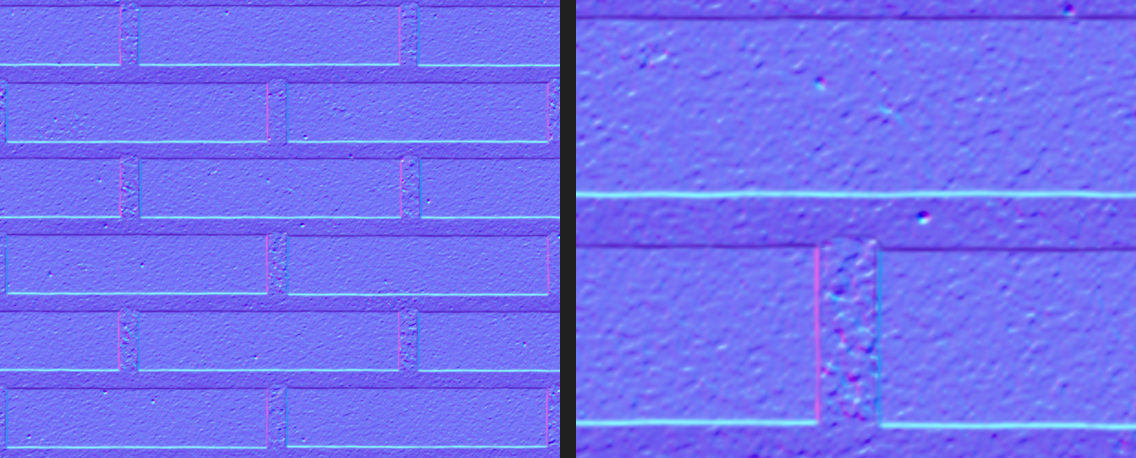
Left: the whole. Right: its middle third, enlarged.
Give the GLSL for this texture map, as a Shadertoy shader.

```glsl
// Tangent-space normal map of a running-bond brick wall with grainy faces and rough joints.

const vec2 PITCH = vec2(0.6115, 0.1667);      // brick spacing, canvas height = 1
const vec2 HALF_BRICK = vec2(0.2840, 0.0643);
const vec2 FIRST_CENTRE = vec2(0.5876, 0.078);
const float ROW_SHIFT = 0.285;

const vec3 FACE = vec3(0.458, 0.452, 0.962);
const vec3 MORTAR = vec3(0.438, 0.372, 0.938);
const vec3 EDGE_TOP = vec3(0.34, 0.15, 0.78);
const vec3 EDGE_BOTTOM = vec3(0.54, 0.95, 1.00);
const vec3 EDGE_LEFT = vec3(0.18, 0.56, 0.95);
const vec3 EDGE_RIGHT = vec3(0.84, 0.40, 0.93);

float hash(vec2 p) {
    vec3 q = fract(p.xyx * 0.1031);
    q += dot(q, q.yzx + 33.33);
    return fract((q.x + q.y) * q.z);
}

float noise(vec2 p) {
    vec2 i = floor(p), f = fract(p);
    f = f * f * (3.0 - 2.0 * f);
    return mix(mix(hash(i), hash(i + vec2(1, 0)), f.x),
               mix(hash(i + vec2(0, 1)), hash(i + vec2(1, 1)), f.x), f.y);
}

// Sparse round specks, at most one per grid cell
float specks(vec2 p, float cell, float chance, float radius) {
    vec2 id = floor(p / cell);
    vec2 centre = 0.2 + 0.6 * vec2(hash(id + 17.3), hash(id + 41.7));
    vec2 d = (fract(p / cell) - centre) * cell;
    return step(hash(id + 5.1), chance) * exp(-dot(d, d) / (radius * radius));
}

// Surface height: slanted fine grain, plus coarse lumps where rough
float relief(vec2 p, float rough) {
    vec2 slanted = vec2(p.x + 0.5 * p.y, p.y - 0.4 * p.x);
    float grain = 0.55 * noise(slanted * vec2(115.0, 180.0)) + 0.35 * noise(p * 250.0);
    float lumps = noise(slanted.yx * vec2(95.0, 125.0) + 60.0);
    return grain * (1.0 + 0.4 * rough) + 1.1 * rough * lumps
         + 1.3 * specks(p, 0.09, 0.16, 0.0036);
}

// Slope toward the right and toward the bottom; steep spots stand out from a calm ground
vec2 slope(vec2 p, float rough, float e) {
    vec2 s = vec2(relief(p - vec2(e, 0), rough) - relief(p + vec2(e, 0), rough),
                  relief(p + vec2(0, e), rough) - relief(p - vec2(0, e), rough));
    return s * min(0.5 + 2.0 * dot(s, s), 1.1);
}

float inside(float d, float aa) {
    return 1.0 - smoothstep(-aa, aa, d);
}

// Soft ridge: solid core that fades out on both flanks
float ridge(float d, float width, float aa) {
    float w = width + 0.35 * aa;
    return exp(-d * d / (w * w));
}

void mainImage(out vec4 fragColor, in vec2 fragCoord) {
    vec2 p = fragCoord / iResolution.y;
    float aa = 0.75 / iResolution.y;

    // Brick cell: y in the cell still points up
    vec2 wall = vec2(p.x, 1.0 - p.y) - FIRST_CENTRE;
    float row = floor(wall.y / PITCH.y + 0.5);
    wall.x += ROW_SHIFT * mod(row, 2.0);
    float column = floor(wall.x / PITCH.x + 0.5);
    vec2 id = vec2(column, row);
    vec2 cell = vec2(wall.x - column * PITCH.x, row * PITCH.y - wall.y);

    // Each brick is a little displaced, with slightly wavering edges
    vec2 jitter = (vec2(hash(id + 3.0), hash(id + 9.0)) - 0.5) * vec2(0.008, 0.003);
    vec2 waver = (vec2(noise(p.yx * 40.0), noise(p * 30.0 + 50.0)) - 0.5) * 0.0016;
    vec2 q = cell + jitter + waver;
    vec2 d = abs(q) - HALF_BRICK;
    float brick = inside(max(d.x, d.y), aa);

    // Upright joint with a rounded cap that overlaps the bed above
    vec2 capHalf = vec2(0.5 * PITCH.x - HALF_BRICK.x, HALF_BRICK.y + 0.0095);
    float radius = 0.012;
    vec2 toCap = vec2(0.5 * PITCH.x - abs(cell.x), cell.y) - capHalf + radius + waver;
    float capDist = length(max(toCap, 0.0)) + min(max(toCap.x, toCap.y), 0.0) - radius;
    float joint = (1.0 - brick) * inside(capDist, 0.003)
                * smoothstep(-HALF_BRICK.y - 0.012, -HALF_BRICK.y + 0.008, cell.y);

    // Roughness: joints vary, beds are mild, faces have rare scars
    vec2 jointId = vec2(floor(wall.x / PITCH.x), row);
    float scar = smoothstep(0.82, 0.97, noise(p * vec2(11.0, 24.0) + 7.0));
    float rough = 0.7 * scar + 0.12 * (1.0 - brick) + joint * mix(0.3, 1.1, hash(jointId + 23.0));
    vec2 s = slope(p, rough, 0.0015);

    // Base tilt of faces, beds and joints
    vec3 bed = MORTAR + vec3(0.015, 0.05, 0.015) * (noise(p * vec2(14.0, 40.0)) - 0.5);
    vec3 color = mix(bed, FACE, max(brick, 0.8 * joint));
    color += (noise(p * 6.0) - 0.5) * vec3(0.010, 0.018, 0.006);
    color += vec3(0.30 * s.x + 0.10 * s.y, 0.46 * s.y, 0.07 * s.y);

    // Rim of the joint cap
    float rim = ridge(capDist, 0.0018, aa) * step(HALF_BRICK.y, cell.y);
    color = mix(color, EDGE_TOP, 0.4 * rim);

    // Bevels on the four sides, worn unevenly
    float wear = smoothstep(0.05, 0.75, 0.6 * noise(p * 60.0 + 20.0) + 0.4 * noise(p * 170.0));
    float spanX = inside(d.x, 0.004), spanY = inside(d.y, 0.004);
    float left = ridge(q.x + HALF_BRICK.x, 0.0019, aa) * spanY;
    float right = ridge(q.x - HALF_BRICK.x, 0.0019, aa) * spanY;
    float top = ridge(q.y - HALF_BRICK.y, 0.0019, aa) * spanX;
    float bottom = ridge(q.y + HALF_BRICK.y, 0.0023, aa) * spanX;
    float shade = ridge(q.x + HALF_BRICK.x + 0.0036, 0.0016, aa) * spanY;
    color = mix(color, EDGE_TOP, 0.45 * shade * wear);
    color = mix(color, EDGE_LEFT, left * mix(0.5, 1.0, wear));
    color = mix(color, EDGE_RIGHT, right * mix(0.4, 1.0, wear));
    color = mix(color, EDGE_TOP, top * mix(0.55, 1.0, wear));
    color = mix(color, EDGE_BOTTOM, bottom * mix(0.75, 1.0, wear));

    fragColor = vec4(clamp(color, 0.0, 1.0), 1.0);
}
```
